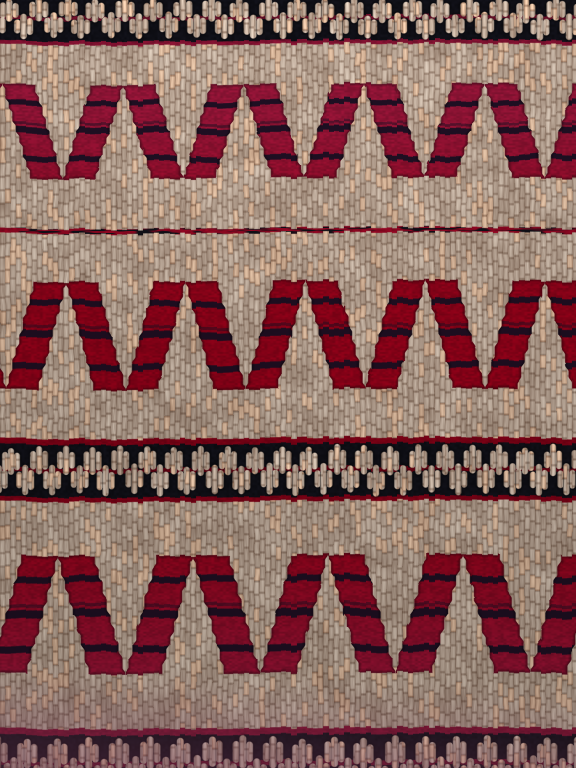
Write a WebGL 2 fragment shader that draws this pattern.

```glsl
#version 300 es
precision highp float;

#define STITCH vec2(0.0069, 0.0175)
#define STEPS 8.0
#define FUZZ 0.0011
#define WEAR 0.0035
#define STRAW_DARK vec3(0.46, 0.37, 0.31)
#define STRAW_LIGHT vec3(0.82, 0.76, 0.70)
#define RED vec3(0.50, 0.005, 0.085)
#define PINK vec3(0.51, 0.07, 0.19)
#define INK vec3(0.055, 0.055, 0.08)
#define HAZE vec3(0.46, 0.22, 0.34)

uniform vec2 u_resolution;
out vec4 fragColor;

float hash(vec2 p) {
    return fract(sin(dot(p, vec2(127.1, 311.7))) * 43758.5453);
}

float noise(vec2 p) {
    vec2 i = floor(p), f = fract(p);
    f = f * f * (3.0 - 2.0 * f);
    return mix(mix(hash(i), hash(i + vec2(1, 0)), f.x),
               mix(hash(i + vec2(0, 1)), hash(i + vec2(1, 1)), f.x), f.y);
}

float cover(float d) { return smoothstep(-FUZZ, FUZZ, d); }

// Vertical satin stitches, staggered into small diamonds
vec3 straw(vec2 p) {
    vec2 g = p / STITCH;
    g.x += 0.25 * (noise(p * vec2(30.0, 70.0)) - 0.5);
    float column = floor(g.x);
    g.y += abs(mod(column, 6.0) - 3.0) / 3.0 + 0.35 * hash(vec2(column, 3.0));
    vec2 f = fract(g) - 0.5;
    float tone = hash(floor(g));
    float round_ = 1.0 - 2.4 * f.x * f.x;
    float ends = smoothstep(0.5, 0.34, abs(f.y));
    float strands = noise(p * vec2(900.0, 90.0)) - 0.5;
    float s = round_ * mix(0.35, 1.0, ends) * (0.5 + 0.4 * tone) + 0.22 * strands;
    s += 0.22 * (noise(p * 45.0) - 0.5);
    vec3 c = mix(STRAW_DARK, STRAW_LIGHT, clamp(s, 0.0, 1.0));
    return c * mix(vec3(1.0), vec3(1.05, 0.97, 0.90), step(0.8, tone));
}

// Half width of a stepped wedge, t running from its tip to its base
float wedge(float t, float seed) {
    float s = t * STEPS + 0.35 * (hash(vec2(seed, floor(t * STEPS))) - 0.5);
    float stair = floor(s) + smoothstep(0.0, 0.5, fract(s)) - 1.0;
    return 0.022 * smoothstep(0.01, 0.06, t) + 0.205 * max(stair, 0.0) / (STEPS - 1.0);
}

// Distance inside the zigzag ribbon; row = top, bottom, period, tip x
float zigzag(vec2 p, vec4 row, out float v) {
    v = (row.x - p.y) / (row.x - row.y);
    float u = (p.x - row.w) / row.z;
    float side = floor(2.0 * u) + 17.0 * row.x;
    float a = abs(fract(u + 0.5) - 0.5);
    float d = min(a - wedge(v, side), 0.5 - a - wedge(1.0 - v, side + 5.0)) * row.z;
    return min(d, min(row.x - p.y, p.y - row.y));
}

// Red cloth with dark woven stripes
vec3 cloth(vec2 p, float v, float seed, vec3 red) {
    float y = v + 0.05 * (noise(vec2(p.x * 14.0, seed * 9.0)) - 0.5);
    float stripe = smoothstep(0.036, 0.020, abs(y - 0.20));
    stripe = max(stripe, smoothstep(0.042, 0.026, abs(y - 0.49)));
    stripe = max(stripe, 0.5 * smoothstep(0.02, 0.008, abs(y - 0.42)));
    stripe = max(stripe, smoothstep(0.038, 0.022, abs(y - 0.79)));
    return mix(red, INK + vec3(0.03, 0.0, 0.04), 0.94 * stripe);
}

// Two interlocking rows of three-stitch knots; band = centre, half height, period, x
float knots(vec2 p, vec4 band, out float shade) {
    float best = 1.0, r = 0.118 * band.z;
    shade = 1.0;
    for (int j = 0; j < 2; j++) {
        float row = float(j);
        float u = (p.x - band.w) / band.z + 0.5 * row;
        float id = floor(u + 0.5);
        float jitter = hash(vec2(id, row + band.x)) - 0.5;
        float x = (u - id - 0.08 * jitter) * band.z;
        float y = p.y - band.x - band.y * (0.29 - 0.61 * row + 0.08 * jitter);
        for (int k = -1; k <= 1; k++) {
            float h = band.y * (k == 0 ? 0.47 : 0.29);
            h *= 0.9 + 0.2 * hash(vec2(id + 0.3 * float(k), row));
            vec2 q = abs(vec2(x - float(k) * r * 1.85, y));
            float d = length(vec2(q.x, max(q.y - h + r, 0.0))) - r;
            if (d < best) {
                best = d;
                shade = 1.12 - 0.4 * pow(q.x / r, 2.0);
            }
        }
    }
    return -best;
}

void main() {
    vec2 p = gl_FragCoord.xy / u_resolution.y;
    p.x *= 0.75 * u_resolution.y / u_resolution.x;
    vec2 q = p;
    q.y += 0.0015 * sin(p.x * 9.0) + WEAR * (hash(vec2(floor(p.x / STITCH.x), 7.0)) - 0.5);
    vec3 red = mix(RED, PINK, smoothstep(0.12, 0.42, abs(p.y - 0.47)));
    red *= 0.88 + 0.24 * noise(p * vec2(260.0, 420.0));
    vec3 base = straw(p), c = base;

    // Zigzag rows
    vec4 rows[3] = vec4[3](vec4(0.8906, 0.7682, 0.1569, 0.1602),
                           vec4(0.6341, 0.4935, 0.1559, 0.0859),
                           vec4(0.2773, 0.1237, 0.1758, 0.0755));
    for (int i = 0; i < 3; i++) {
        float v;
        float d = zigzag(q, rows[i], v);
        vec3 fabric = cloth(p, v, rows[i].x, red) * mix(0.65, 1.0, smoothstep(0.0, 0.005, d));
        c = mix(c, fabric, cover(d));
    }

    // Knotted bands with red borders
    vec4 bands[3] = vec4[3](vec4(0.9770, 0.0345, 0.0374, 0.0125),
                            vec4(0.3887, 0.0410, 0.0352, 0.0156),
                            vec4(0.0066, 0.0455, 0.0398, 0.0365));
    for (int i = 0; i < 3; i++) {
        vec4 b = bands[i];
        float shade, y = (q.y - b.x) / b.y;
        float trim = smoothstep(0.81, 0.86, abs(y + 0.02)) + smoothstep(0.09, 0.05, abs(y));
        vec3 ground = mix(INK * (0.8 + 0.4 * noise(p * 300.0)), red * 0.9, min(trim, 1.0));
        float d = knots(p, b, shade);
        ground *= mix(1.0, 0.7, smoothstep(-0.004, 0.0, d));
        ground = mix(ground, base * shade, cover(d));
        c = mix(c, ground, cover(b.y - abs(q.y - b.x)));
    }

    // Thin mottled seam
    float fleck = noise(p * vec2(70.0, 500.0));
    vec3 seam = mix(INK, red, smoothstep(0.2, 0.6, fleck));
    c = mix(c, seam, cover(0.0031 - abs(q.y - 0.6999)));

    // Uneven light and a violet haze along the lower edge
    c *= mix(0.93, 1.07, smoothstep(0.1, 0.95, p.y)) + 0.06 * (noise(p * 4.0) - 0.5);
    float haze = smoothstep(0.16, -0.02, p.y + 0.06 * p.x);
    c = mix(c, HAZE, 0.42 * haze);
    fragColor = vec4(clamp(c, 0.0, 1.0), 1.0);
}
```
